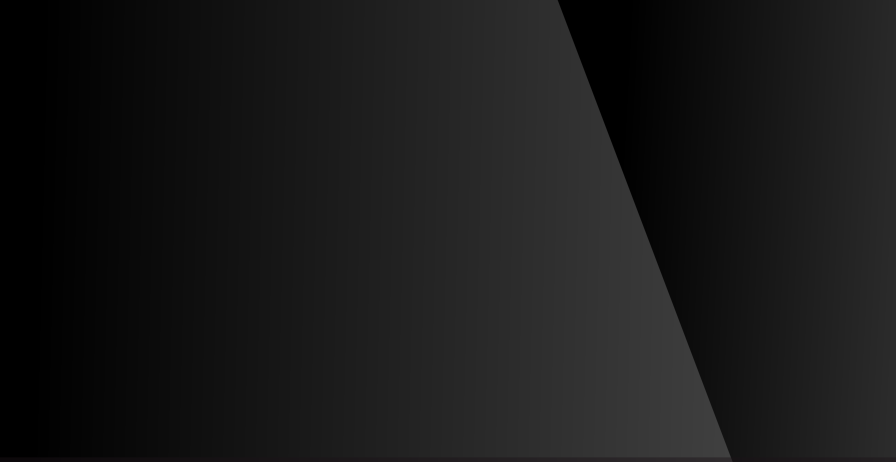
Give the GLSL for this background, as a WebGL 2 fragment shader.

```glsl
#version 300 es
precision highp float;
// Dark slanted panel with a soft grey gradient over a second, deeper gradient.

uniform vec2 u_resolution;
out vec4 outColor;

const vec2 EDGE_BOTTOM = vec2(0.8177, 0.0);
const vec2 EDGE_TOP = vec2(0.6224, 1.0);
const vec3 BASE_TINT = vec3(0.105, 0.07, 0.09);

// Linear brightness ramp starting at a point, with a slight vertical tilt.
float ramp(vec2 uv, float start, float slope, float tilt) {
    return max(0.0, (uv.x - start) * slope + (1.0 - uv.y) * tilt);
}

// Signed distance to the line through a and b, positive on its right.
float lineDistance(vec2 p, vec2 a, vec2 b) {
    vec2 along = normalize(b - a);
    return dot(p - a, vec2(along.y, -along.x));
}

// Antialiased step across a zero distance.
float cover(float distanceToEdge, float pixel) {
    return smoothstep(-0.7 * pixel, 0.7 * pixel, distanceToEdge);
}

void main() {
    vec2 uv = gl_FragCoord.xy / u_resolution;
    vec2 aspect = vec2(u_resolution.x / u_resolution.y, 1.0);
    float pixel = 1.0 / u_resolution.y;

    // Panel in front and recess behind it
    float panel = ramp(uv, 0.048, 0.322, 0.004);
    float recess = ramp(uv, 0.703, 0.535, 0.015);
    float edge = lineDistance(uv * aspect, EDGE_BOTTOM * aspect, EDGE_TOP * aspect);
    vec3 color = vec3(mix(panel, recess, cover(edge, pixel)));

    // Thin tinted strip along the base
    float strip = cover(0.010 - uv.y, pixel);
    color = mix(color, BASE_TINT, 0.45 * strip);

    outColor = vec4(color, 1.0);
}
```
